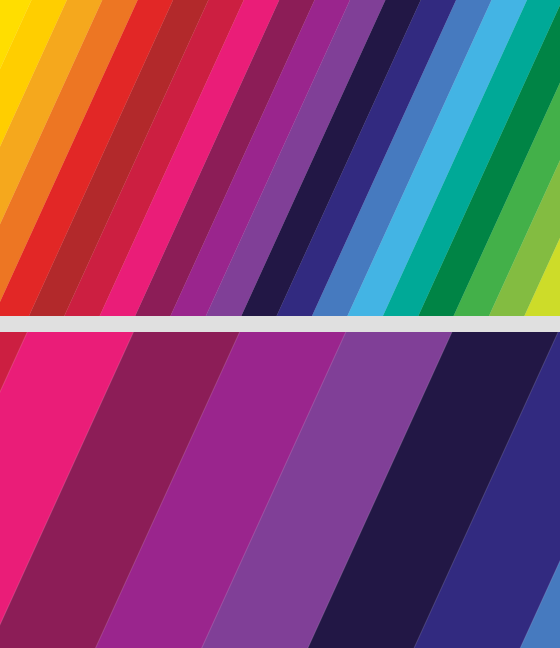
Top: the whole. Bottom: its middle third, enlarged.
This pattern is drawn by a WebGL 1 fragment shader. Its source:

```glsl
precision highp float;

uniform vec2 u_resolution;

const float STRIPE_COUNT = 20.0;
const float STRIPE_STEP = 0.1120;   // horizontal pitch, in canvas heights
const float STRIPE_OFFSET = 0.0125; // part of the first stripe cut off at the left
const float LEAN = 0.456;           // horizontal run per unit of height
const float SEAM_WIDTH = 0.0012;
const float SEAM_STRENGTH = 0.13;

// Rainbow from yellow through red, violet and blue to lime
vec3 warmColor(float i) {
    if (i < 0.5) return vec3(1.0, 0.871, 0.0);
    if (i < 1.5) return vec3(1.0, 0.808, 0.0);
    if (i < 2.5) return vec3(0.961, 0.659, 0.114);
    if (i < 3.5) return vec3(0.929, 0.463, 0.137);
    if (i < 4.5) return vec3(0.886, 0.153, 0.149);
    if (i < 5.5) return vec3(0.698, 0.161, 0.169);
    if (i < 6.5) return vec3(0.800, 0.122, 0.255);
    if (i < 7.5) return vec3(0.918, 0.114, 0.471);
    if (i < 8.5) return vec3(0.549, 0.114, 0.341);
    return vec3(0.604, 0.145, 0.553);
}

vec3 coolColor(float i) {
    if (i < 10.5) return vec3(0.502, 0.247, 0.592);
    if (i < 11.5) return vec3(0.133, 0.090, 0.271);
    if (i < 12.5) return vec3(0.196, 0.165, 0.502);
    if (i < 13.5) return vec3(0.275, 0.478, 0.749);
    if (i < 14.5) return vec3(0.263, 0.706, 0.894);
    if (i < 15.5) return vec3(0.0, 0.663, 0.592);
    if (i < 16.5) return vec3(0.0, 0.518, 0.271);
    if (i < 17.5) return vec3(0.263, 0.690, 0.286);
    if (i < 18.5) return vec3(0.514, 0.737, 0.255);
    return vec3(0.804, 0.863, 0.161);
}

vec3 stripeColor(float index) {
    float i = clamp(index, 0.0, STRIPE_COUNT - 1.0);
    return i < 9.5 ? warmColor(i) : coolColor(i);
}

// Horizontal position after straightening the slanted stripes
float slantedCoord(vec2 p, float lean) {
    return p.x + (1.0 - p.y) * lean;
}

float seamMask(float dist, float width, float blur) {
    return 1.0 - smoothstep(0.0, 0.5 * width + blur, abs(dist));
}

void main() {
    vec2 p = gl_FragCoord.xy / u_resolution.y;
    float pixel = 1.0 / u_resolution.y;
    float along = (slantedCoord(p, LEAN) + STRIPE_OFFSET) / STRIPE_STEP;

    // Signed perpendicular distance to the nearest stripe edge
    float edge = floor(along + 0.5);
    float dist = (along - edge) * STRIPE_STEP / length(vec2(1.0, LEAN));

    // Smooth step between the neighbouring stripes
    float side = smoothstep(-0.7 * pixel, 0.7 * pixel, dist);
    vec3 color = mix(stripeColor(edge - 1.0), stripeColor(edge), side);

    // Faint pale hairline along each inner edge
    float inner = step(0.5, edge) * step(edge, STRIPE_COUNT - 0.5);
    float seam = seamMask(dist, SEAM_WIDTH, 0.5 * pixel) * inner;
    color = mix(color, vec3(1.0), SEAM_STRENGTH * seam);

    gl_FragColor = vec4(color, 1.0);
}
```
